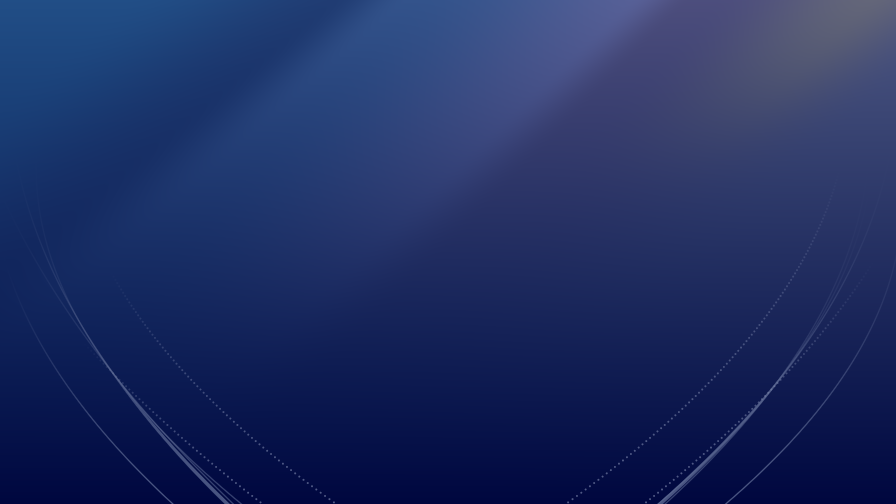
Give the GLSL for this background, as a Shadertoy shader.

```glsl
const float ASPECT = 16.0 / 9.0;
const vec3 FLOOR_BLUE    = vec3(0.00, 0.025, 0.245);
const vec3 AMBIENT_LEFT  = vec3(0.19, 0.30, 0.29);
const vec3 AMBIENT_RIGHT = vec3(0.31, 0.31, 0.27);
const vec3 LEFT_GLOW     = vec3(0.13, 0.28, 0.28);
const vec3 SHADOW_GLOW   = vec3(0.125, 0.21, 0.205);
const vec3 BEAM_BLUE     = vec3(0.20, 0.30, 0.30);
const vec3 BEAM_VIOLET   = vec3(0.35, 0.355, 0.35);
const vec3 DUSK_GLOW     = vec3(0.30, 0.28, 0.245);
const vec3 WARM_GLOW     = vec3(0.39, 0.375, 0.23);
const vec3 RIGHT_GLOW    = vec3(0.31, 0.32, 0.27);
const vec3 LIGHT_FALL    = vec3(1.13, 0.96, 0.97);  // falloff power per channel
const vec3 STRAND_COLOR  = vec3(0.38, 0.43, 0.59);
const vec3 DOT_COLOR     = vec3(0.52, 0.56, 0.70);
const float BEAM_SLANT = 1.20;
const float DUSK_SLANT = 1.02;
const float BAND_REACH = 0.90;  // height above which bands are at full strength
const float THIN = 0.0013;
const float BOLD = 0.0036;
const float DOT_RADIUS = 0.0019;
const float DOT_STEP = 0.0064;
const int ARC_COUNT = 6;
const int FIRST_DOTTED = 4;

// Each arc: foot, slope, bend, height where it vanishes
const vec4 LEFT_ARCS[ARC_COUNT] = vec4[ARC_COUNT](
    vec4(0.343, -1.085, 0.818, 0.50),
    vec4(0.451, -1.035, 0.618, 0.72),
    vec4(0.479, -1.219, 0.912, 0.72),
    vec4(0.463, -1.046, 0.484, 0.64),
    vec4(0.667, -1.394, 0.920, 0.46),
    vec4(0.521, -1.296, 0.584, 0.32));
const vec4 RIGHT_ARCS[ARC_COUNT] = vec4[ARC_COUNT](
    vec4(0.338, -1.167, 0.974, 0.62),
    vec4(0.468, -1.125, 0.675, 0.72),
    vec4(0.458, -1.097, 0.741, 0.68),
    vec4(0.472, -1.170, 0.800, 0.64),
    vec4(0.655, -1.385, 0.855, 0.66),
    vec4(0.500, -1.260, 0.651, 0.48));

// Slanted light bands that merge into an even glow towards the floor
vec3 backdrop(vec2 p) {
    float depth = 1.0 - p.y;
    float beam = p.x + BEAM_SLANT * depth;
    float dusk = p.x + DUSK_SLANT * depth;
    float blur = 0.06 * depth;
    vec3 light = mix(LEFT_GLOW, SHADOW_GLOW, smoothstep(0.25, 0.70, beam));
    vec3 shaft = mix(BEAM_BLUE, BEAM_VIOLET, smoothstep(0.82, 1.34, dusk));
    light = mix(light, shaft, smoothstep(0.66 - blur, 0.81 + blur, beam));
    float warmth = smoothstep(1.42, 1.74, dusk) * smoothstep(0.55, 1.0, p.y);
    vec3 evening = mix(DUSK_GLOW, RIGHT_GLOW, smoothstep(1.50, 1.95, dusk));
    evening = mix(evening, WARM_GLOW, warmth * (1.0 - smoothstep(1.72, 1.95, dusk)));
    light = mix(light, evening, smoothstep(1.25 - blur, 1.37 + blur, dusk));
    vec3 ambient = mix(AMBIENT_LEFT, AMBIENT_RIGHT, smoothstep(0.0, ASPECT, p.x));
    light = mix(ambient, light, smoothstep(0.0, BAND_REACH, p.y));
    return FLOOR_BLUE + light * pow(vec3(max(p.y, 0.0)), LIGHT_FALL);
}

float arcX(vec4 arc, float h) {
    return arc.x + h * (arc.y + h * arc.z);
}

float coverage(float dist, float radius, float pixel) {
    return clamp(0.5 + (radius - dist) / pixel, 0.0, 1.0)
         * min(1.0, 2.0 * radius / pixel);
}

float strand(vec2 p, vec4 arc, float radius, float pixel) {
    float slope = arc.y + 2.0 * arc.z * p.y;
    float dist = abs(p.x - arcX(arc, p.y)) / sqrt(1.0 + slope * slope);
    return coverage(dist, radius, pixel);
}

float beads(vec2 p, vec4 arc, float pixel) {
    float h = (floor(p.y / DOT_STEP) + 0.5) * DOT_STEP;
    return coverage(distance(p, vec2(arcX(arc, h), h)), DOT_RADIUS, pixel);
}

// One side of the sweep; p.x is measured from its own edge
vec3 drawArc(vec3 color, vec2 p, vec4 arc, int index, float pixel) {
    float fade = 1.0 - smoothstep(0.0, arc.w, p.y);
    if (index >= FIRST_DOTTED)
        return mix(color, DOT_COLOR, 0.60 * sqrt(fade) * beads(p, arc, pixel));
    float bold = index == 1 ? 1.0 - smoothstep(0.0, 0.35, p.y) : 0.0;
    float cover = strand(p, arc, mix(THIN, BOLD, bold), pixel);
    return mix(color, STRAND_COLOR, (index < 2 ? 0.75 : 0.55) * fade * cover);
}

void mainImage(out vec4 fragColor, in vec2 fragCoord) {
    vec2 p = fragCoord / iResolution.xy * vec2(ASPECT, 1.0);
    float pixel = 1.0 / iResolution.y;
    vec3 color = backdrop(p);
    vec2 mirrored = vec2(ASPECT - p.x, p.y);
    for (int i = 0; i < ARC_COUNT; i++) {
        color = drawArc(color, p, LEFT_ARCS[i], i, pixel);
        color = drawArc(color, mirrored, RIGHT_ARCS[i], i, pixel);
    }
    fragColor = vec4(color, 1.0);
}
```
